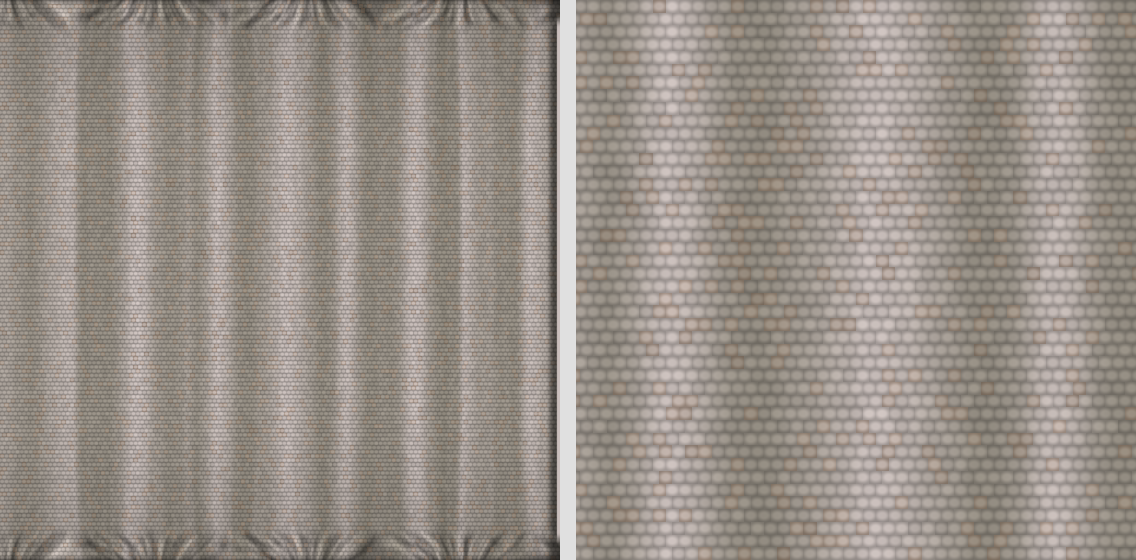
Left: the whole. Right: its middle third, enlarged.
Write a Shadertoy shader that draws this texture.

```glsl
const vec3 SHADE = vec3(0.555, 0.530, 0.490);
const vec3 LIGHT = vec3(0.755, 0.715, 0.705);
const vec3 RUST = vec3(0.66, 0.49, 0.36);
const vec2 THREADS = vec2(128.0, 132.0);

// Each fold: centre, left width, right width, strength
const int FOLD_COUNT = 11;
const vec4 FOLDS[FOLD_COUNT] = vec4[](
    vec4(0.005, 0.030, 0.030, 0.40),
    vec4(0.128, 0.050, 0.011, 0.80),
    vec4(0.245, 0.030, 0.034, 0.90),
    vec4(0.335, 0.016, 0.014, 0.28),
    vec4(0.392, 0.026, 0.024, 0.85),
    vec4(0.510, 0.034, 0.040, 0.92),
    vec4(0.618, 0.017, 0.022, 0.85),
    vec4(0.742, 0.026, 0.022, 0.95),
    vec4(0.828, 0.007, 0.026, 0.75),
    vec4(0.872, 0.012, 0.014, 0.35),
    vec4(0.945, 0.014, 0.036, 0.88));

float hash(vec2 p) {
    p = fract(p * vec2(0.1031, 0.1173));
    p += dot(p, p.yx + 33.33);
    return fract((p.x + p.y) * p.x * 17.3);
}

// Bell with separate widths on its two sides
float ridge(float x, vec4 fold) {
    float d = x - fold.x;
    float t = d / (d < 0.0 ? fold.y : fold.z);
    return fold.w * exp(-t * t);
}

float layeredSines(float x, float frequency) {
    float sum = 0.0;
    float amplitude = 0.5;
    for (int i = 0; i < 4; i++) {
        sum += amplitude * sin(x * frequency + float(i) * 2.1);
        frequency *= 1.73;
        amplitude *= 0.65;
    }
    return sum;
}

// Long folds, with narrow creases fading in towards the hems
float drape(float x, float hem) {
    float pull = exp(-hem / 0.09);
    float bentX = x + pull * 0.014 * sin(x * 31.0 + hem * 9.0);
    float folds = 0.0;
    for (int i = 0; i < FOLD_COUNT; i++) folds += ridge(bentX, FOLDS[i]);
    float streaks = layeredSines(bentX + 0.002 * sin(hem * 14.0), 85.0);
    float creases = layeredSines(bentX, 140.0) * exp(-hem / 0.12);
    return folds * mix(1.0, 0.65, pull) + 0.08 * streaks + 0.22 * creases;
}

// Bunched cloth within a short distance of the top and bottom
float gather(float x, float hem) {
    float band = 1.0 - smoothstep(0.025, 0.065, hem);
    float lean = (0.05 - hem) * 0.9 * sin(x * 23.0);
    float puckers = layeredSines(x + lean, 110.0);
    float curls = sin((x + lean * 1.5) * 190.0 + hem * 90.0);
    float seamY = 0.036 + 0.010 * sin(x * 75.0);
    float seam = exp(-pow((hem - seamY) / 0.007, 2.0));
    return band * (0.17 * puckers + 0.06 * curls - 0.04) - 0.08 * seam * (0.5 + 0.5 * sin(x * 130.0));
}

// Staggered stitches: x is brightness, y is the amount of rust in the gap
vec2 weave(vec2 uv) {
    vec2 p = uv * THREADS;
    p.x += 0.5 * mod(floor(p.y), 2.0);
    vec2 cell = floor(p);
    vec2 f = fract(p) - 0.5;
    float stitch = 1.0 - smoothstep(0.18, 0.62, length(f * vec2(0.85, 1.1)));
    float rust = step(0.86, hash(cell + 71.0)) * (1.0 - 0.6 * stitch);
    float tone = 0.83 + 0.24 * stitch + 0.09 * (hash(cell) - 0.5);
    return vec2(tone, rust);
}

// Dark turn of the cloth followed by a thin pale selvage
vec3 rightEdge(vec3 colour, float x, float hem) {
    colour *= 1.0 - 0.5 * smoothstep(0.974, 0.990, x);
    float pale = smoothstep(0.993, 0.996, x) * smoothstep(0.025, 0.05, hem);
    return mix(colour, LIGHT * 1.05, pale);
}

void mainImage(out vec4 fragColor, in vec2 fragCoord) {
    vec2 uv = fragCoord / iResolution.xy;
    float hem = 0.5 - abs(uv.y - 0.5);

    // Folded cloth
    vec3 colour = mix(SHADE, LIGHT, clamp(drape(uv.x, hem), -0.25, 1.1));
    colour *= mix(0.91, 1.0, smoothstep(0.0, 0.28, hem));
    colour *= 1.0 + 1.4 * gather(uv.x, hem);
    colour *= mix(0.72, 1.0, smoothstep(0.0, 0.009, hem));

    // Thread texture
    vec2 threads = weave(uv);
    colour = mix(colour, RUST, 0.30 * threads.y) * threads.x;

    colour = rightEdge(colour, uv.x, hem);
    fragColor = vec4(clamp(colour, 0.0, 1.0), 1.0);
}
```
